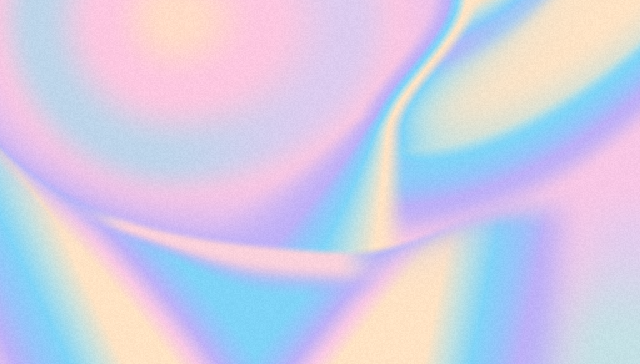
This background is drawn by a Shadertoy shader. Its source:

```glsl
// Pastel iridescent silk: soft folds of pink, peach, mint, sky and violet.
// Each fold turns its distance from a curve into a phase on one cyclic palette;
// the folds are then layered through soft masks and given a fine grain.

const vec3 PEACH = vec3(1.00, 0.89, 0.77);
const vec3 MINT = vec3(0.75, 0.88, 0.89);
const vec3 SKY = vec3(0.50, 0.83, 0.97);
const vec3 BLUE = vec3(0.59, 0.77, 0.98);
const vec3 VIOLET = vec3(0.74, 0.69, 0.97);
const vec3 PINK = vec3(0.97, 0.78, 0.90);

// Cyclic palette: 0 peach, 1 mint, 2 sky, 3 blue, 4 violet, 5 pink, 6 peach
vec3 sheen(float phase) {
    vec3 stops[6] = vec3[6](PEACH, MINT, SKY, BLUE, VIOLET, PINK);
    float t = mod(phase, 6.0);
    int i = int(t) % 6;
    return mix(stops[i], stops[(i + 1) % 6], fract(t));
}

float hash(vec2 cell) {
    vec3 q = fract(vec3(cell.xyx) * 0.1031);
    q += dot(q, q.yzx + 33.33);
    return fract((q.x + q.y) * q.z);
}

// Height of the long crease that crosses the canvas
float creaseY(float x) {
    return 0.29 + 0.31 * exp(-3.2 * x) + 0.13 * smoothstep(0.95, 1.45, x);
}

// Position and width of the steep fold in the middle
float foldX(float y) {
    return 0.998 + 0.1 * y + 0.18 * smoothstep(0.63, 1.0, y);
}

float foldWidth(float y) {
    return 0.05 + 0.8 * pow(max(0.68 - y, 0.0), 1.2);
}

// Upper left: a glowing bowl with a cool ring and a violet rim
vec3 bowl(vec2 p) {
    vec2 d = p - vec2(0.48, 0.95);
    d.x *= d.x > 0.0 ? 0.8 : 1.0;
    float r = length(d);
    vec3 col = mix(vec3(1.0, 0.86, 0.78), vec3(0.99, 0.78, 0.88), smoothstep(0.03, 0.19, r));
    float cool = smoothstep(0.21, 0.37, r) * (1.0 - smoothstep(0.39, 0.51, r));
    vec3 ring = mix(vec3(0.73, 0.84, 0.92), vec3(0.86, 0.80, 0.94), smoothstep(0.4, 0.9, p.x));
    col = mix(col, ring, 0.95 * cool);
    col = mix(col, vec3(0.91, 0.76, 0.94), 0.7 * smoothstep(0.46, 0.58, r));
    float rim = max(p.y - creaseY(p.x), 0.0);
    col = mix(col, VIOLET, 0.9 * exp(-rim / 0.055));

    // Violet, blue, sky and peach run up to the steep fold
    float s = (foldX(p.y) - p.x) / foldWidth(p.y);
    vec3 slope = sheen(clamp(s * 4.0, 0.0, 4.0));
    return mix(slope, col, smoothstep(0.85, 2.1, s));
}

// Upper right: diagonal bands, peach above and pink below
vec3 wing(vec2 p) {
    float x = p.x - 1.2;
    float v = p.y - (0.545 + 0.2 * x + 0.6 * x * x);
    float s = max(p.x - foldX(p.y), 0.0);
    float phase = v > 0.0 ? 2.0 - 2.0 * smoothstep(-0.18, 0.18, v) * smoothstep(0.0, 0.06, v)
                          : 2.0 + min(-v / 0.05, 2.0);
    phase += smoothstep(0.1, 0.21, -v) + 3.2 * exp(-s / 0.075) * smoothstep(-0.05, 0.1, v);
    vec3 col = sheen(phase);

    // Small tongue at the top, ending in a blue crease
    float edge = p.y - (0.845 + 0.25 * (p.x - 1.187) + 1.2 * pow(max(p.x - 1.187, 0.0), 2.0));
    float crease = exp(-pow(edge / 0.045, 2.0)) * smoothstep(1.14, 1.24, p.x);
    vec3 tongue = sheen(clamp(3.0 - edge / 0.035, 0.0, 3.0));
    col = mix(col, tongue, smoothstep(-0.01, 0.03, edge));
    return mix(col, mix(VIOLET, BLUE, smoothstep(1.2, 1.4, p.x)), 0.8 * crease);
}

// Bottom: two peach petals around a sky-blue valley
vec3 petals(vec2 p) {
    float leftEdge = 0.598 - 0.72 * p.y - 0.3 * p.y * p.y;
    float rightEdge = 0.80 + 0.8 * p.y;
    float valley = min(p.x - leftEdge, rightEdge - p.x);
    float phase = clamp(4.0 - valley / 0.06, 2.0, 6.0);
    phase += clamp((0.34 - 0.47 * p.y - p.x) / 0.075, 0.0, 4.4);
    phase += clamp((p.x - 1.16 - 0.2 * p.y) / 0.065, 0.0, 4.0) + smoothstep(1.46, 1.62, p.x);
    vec3 col = sheen(phase);

    // Pale corner at the lower right
    float corner = smoothstep(1.48, 1.72, p.x + 0.25 * (0.3 - p.y));
    vec3 pale = mix(vec3(0.77, 0.88, 0.90), vec3(0.89, 0.80, 0.93), smoothstep(0.05, 0.38, p.y));
    col = mix(col, pale, corner);

    // Lit lip below the crease, violet shade at both of its ends
    float depth = max(creaseY(p.x) - p.y, 0.0);
    float lip = smoothstep(0.18, 0.36, p.x) * (1.0 - smoothstep(0.92, 1.08, p.x));
    float reach = 0.05 + 0.06 * smoothstep(0.35, 0.75, p.x);
    vec3 lit = mix(vec3(0.98, 0.82, 0.86), VIOLET, smoothstep(0.3, 1.0, depth / reach));
    col = mix(col, lit, lip * (1.0 - smoothstep(0.45, 1.25, depth / reach)));
    float shade = (1.0 - lip) * (1.0 - smoothstep(1.4, 1.6, p.x));
    return mix(col, mix(BLUE, VIOLET, 0.7), 0.9 * shade * exp(-depth / 0.035));
}

void mainImage(out vec4 fragColor, in vec2 fragCoord) {
    vec2 p = fragCoord / iResolution.y;
    p.x *= 1.753 * iResolution.y / iResolution.x;

    // Layer the folds, with a crease that softens to the right
    float s = p.x - foldX(p.y);
    vec3 col = mix(bowl(p), wing(p), smoothstep(0.0, 0.03 + 0.25 * foldWidth(p.y), s));
    float blur = 0.014 + 0.07 * smoothstep(1.1, 1.65, p.x);
    col = mix(col, petals(p), smoothstep(-blur, blur, creaseY(p.x) - p.y));

    col += 0.035 * (hash(floor(p * 292.0)) - 0.5);
    fragColor = vec4(clamp(col, 0.0, 1.0), 1.0);
}
```
